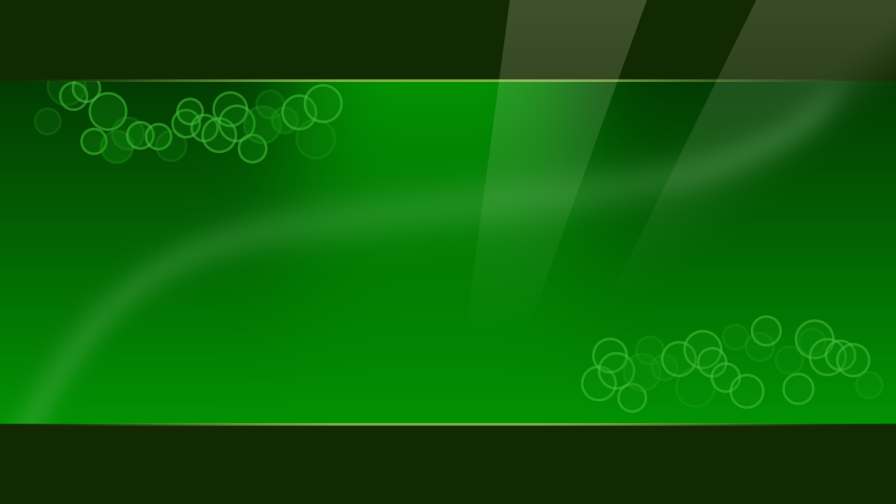
Reproduce this background procedurally as a Shadertoy shader.

```glsl
float hash(float n) { return fract(sin(n * 91.345) * 4375.85); }

// Soft S-shaped ribbon, measured roughly perpendicular to its centre line
float ribbon(vec2 uv) {
    float s = uv.x - 0.51, d = abs(s);
    float bend = s < 0.0 ? 10.3 : 7.1;
    float centre = 0.591 + sign(s) * (0.195 * d + bend * pow(d, 4.6));
    float slope = (0.195 + 4.6 * bend * pow(d, 3.6)) / 1.78;
    float dist = (uv.y - centre) / sqrt(1.0 + slope * slope);
    float width = mix(0.052, 0.034, smoothstep(0.05, 0.4, d));
    return exp(-dist * dist / (width * width)) * (1.0 - smoothstep(0.9, 0.97, uv.x));
}

// Light shaft between two slanted edges; edges hold x at the top and at the foot
float shaft(vec2 uv, vec2 left, vec2 right, float foot, float soft) {
    float t = (1.0 - uv.y) / (1.0 - foot);
    float a = uv.x - mix(left.x, left.y, t);
    float b = mix(right.x, right.y, t) - uv.x;
    return smoothstep(-0.001, 0.001, a) * smoothstep(0.0, soft, b) * clamp(1.0 - t, 0.0, 1.0);
}

// Scattered translucent discs, most of them with a bright rim
vec3 bubbles(vec3 col, vec2 p, vec2 low, vec2 size, float seed) {
    float px = 1.0 / iResolution.y;
    for (int i = 0; i < 24; i++) {
        float n = float(i) + seed;
        vec2 centre = low + size * vec2((float(i) + hash(n)) / 24.0, hash(n + 40.3));
        float radius = mix(0.025, 0.041, hash(n + 80.7));
        float d = length(p - centre) - radius;
        float rimmed = step(0.35, hash(n + 120.1));
        float disc = 1.0 - smoothstep(-px, px, d);
        float rim = 1.0 - smoothstep(0.001, 0.001 + 1.5 * px, abs(d + 0.002));
        col = mix(col, vec3(0.06, 0.58, 0.05), disc * mix(0.12, 0.32, hash(n + 160.9)));
        col = mix(col, vec3(0.30, 0.76, 0.25), rim * mix(0.12, 0.5, rimmed));
    }
    return col;
}

void mainImage(out vec4 fragColor, in vec2 fragCoord) {
    vec2 uv = fragCoord / iResolution.xy;
    vec2 p = uv * vec2(16.0, 9.0) / 9.0;
    float px = 1.0 / iResolution.y;

    // Green panel: bright floor, dark upper corners, glow at top centre
    float t = clamp((uv.y - 0.159) / 0.68, 0.0, 1.0);
    float glow = exp(-pow(abs(uv.x - 0.485) / 0.17, 3.5));
    float green = mix(0.57 - 0.34 * t, 0.57 - 0.08 * sin(3.1416 * t), glow);
    vec3 panel = vec3(0.008, green, 0.008);
    panel = mix(panel, vec3(0.55, 0.78, 0.55), 0.19 * ribbon(uv));

    // Bubble clusters at upper left and lower right
    panel = bubbles(panel, p, vec2(0.09, 0.70), vec2(0.56, 0.135), 3.0);
    panel = bubbles(panel, p, vec2(1.17, 0.205), vec2(0.56, 0.145), 17.0);

    // Dark bars above and below
    float inside = smoothstep(-px, px, 0.34 - abs(uv.y - 0.499));
    vec3 col = mix(vec3(0.067, 0.163, 0.004), panel, inside);

    // Gleaming edge lines fading toward the sides
    float edge = abs(abs(uv.y - 0.499) - 0.341);
    float gleam = 1.0 - smoothstep(0.001, 0.001 + 1.5 * px, edge);
    float fade = smoothstep(0.5, 0.08, abs(uv.x - 0.49));
    col = mix(col, vec3(0.58, 0.78, 0.34), gleam * fade * 0.85);

    // Shafts of light over everything
    float light = 0.20 * shaft(uv, vec2(0.569, 0.519), vec2(0.723, 0.588), 0.335, 0.002);
    light += 0.17 * shaft(uv, vec2(0.844, 0.674), vec2(1.14, 0.73), 0.385, 0.13);
    col = mix(col, vec3(0.95, 0.95, 0.88), light);

    fragColor = vec4(col, 1.0);
}
```
